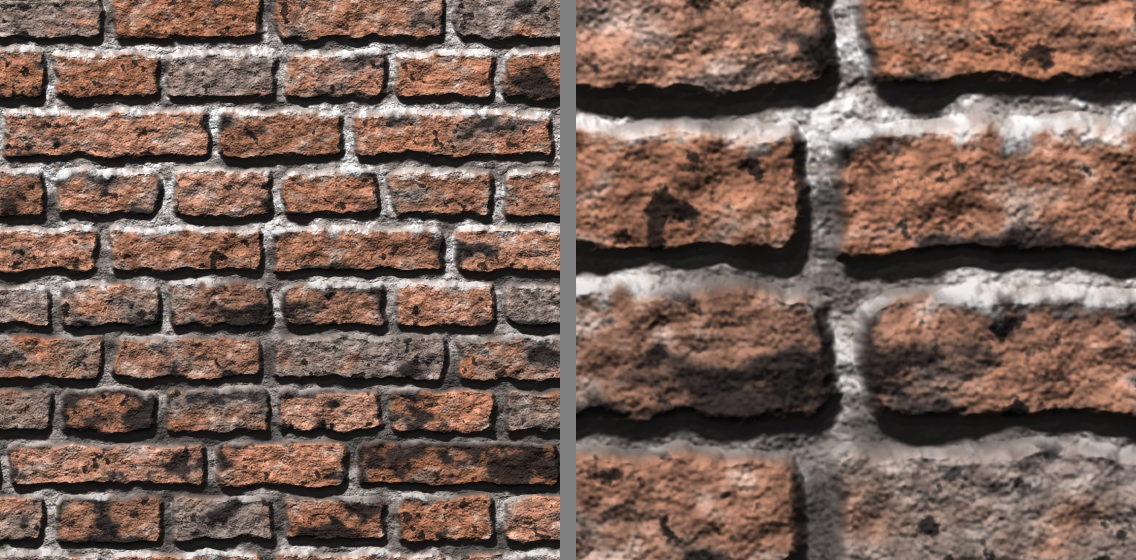
Left: the whole. Right: its middle third, enlarged.
Reproduce this texture procedurally as a Shadertoy shader.

```glsl
// Weathered brick wall: ten courses, alternating three long and five short bricks.
// Rounded-box distances shape each brick; periodic gradient noise roughens, stains
// and lights the relief, with a low sun casting shadows into limy mortar joints.

#define COURSES 10
#define JOINT_HALF 0.0058
#define CORNER 0.016
#define EDGE_WARP 0.012
#define BRICK_RISE 0.012
#define ROUGHNESS 0.0074
#define SHADOW_SHIFT vec2(0.003, 0.010)
#define SUN normalize(vec3(-0.30, -0.70, 0.70))
#define SOOT vec3(0.085, 0.077, 0.077)
#define ASH vec3(0.49, 0.45, 0.43)
#define DUST vec3(0.58, 0.54, 0.52)
#define LIME vec3(0.80, 0.80, 0.80)

const float TAU = 6.28318;

struct Brick {
    float dist;   // signed distance to the brick outline
    float lift;   // -1 at the lower edge, 1 at the upper edge
    vec2 id;      // course and place within the course
};

vec2 hash2(vec2 p) {
    vec3 q = fract(p.xyx * vec3(0.1031, 0.1030, 0.0973));
    q += dot(q, q.yzx + 33.33);
    return fract((q.xx + q.yz) * q.zy);
}

// Gradient noise that wraps after "period" cells
float gradientNoise(vec2 p, vec2 period, float seed) {
    vec2 cell = floor(p), f = p - cell;
    vec2 s = f * f * f * (f * (f * 6.0 - 15.0) + 10.0);
    vec4 corner;
    for (int i = 0; i < 4; i++) {
        vec2 o = vec2(i & 1, i >> 1);
        vec2 g = hash2(mod(cell + o, period) + seed) * 2.0 - 1.0;
        corner[i] = dot(g, f - o);
    }
    return mix(mix(corner.x, corner.y, s.x), mix(corner.z, corner.w, s.x), s.y);
}

float fbm(vec2 p, vec2 freq, float seed) {
    float sum = 0.0, amp = 1.0;
    for (int i = 0; i < 4; i++) {
        sum += amp * gradientNoise(p * freq, freq, seed);
        freq *= 2.0;
        amp *= 0.5;
        seed += 17.0;
    }
    return sum;
}

int bricksIn(int course) { return course % 2 == 0 ? 3 : 5; }

// Position of the k-th upright joint, continuing past both sides
float jointX(int course, int k) {
    int n = bricksIn(course), i = (k + n) % n;
    vec3 longJoints = course % 6 == 2 ? vec3(0.005, 0.387, 0.625) : vec3(0.189, 0.482, 0.801);
    float x = n == 5 ? 0.096 + 0.2 * float(i) : longJoints[i];
    return x + 0.014 * (hash2(vec2(course, i) + 5.0).x - 0.5) + float((k - i) / n);
}

Brick brickAt(vec2 p) {
    p += EDGE_WARP * vec2(fbm(p, vec2(17.0), 3.0), fbm(p, vec2(17.0), 71.0));
    // Courses drift gently from an even pitch
    float r = p.y * float(COURSES) - 0.38 + 0.1 * cos(TAU * (p.y + 0.06));
    float nearest = floor(r + 0.5), x = fract(p.x);
    int course = (int(nearest) + COURSES) % COURSES, n = bricksIn(course), place = 0;
    float left = 0.0, right = 1.0;
    for (int k = -1; k <= n; k++) {
        float a = jointX(course, k), b = jointX(course, k + 1);
        if (x >= a && x < b) { left = a; right = b; place = (k + n) % n; }
    }
    vec2 id = vec2(course, place);
    vec2 halfSize = 0.5 * vec2(right - left, 1.0 / float(COURSES)) - JOINT_HALF;
    halfSize -= 0.004 * hash2(id + 40.0);
    vec2 q = vec2(x - 0.5 * (left + right), (r - nearest) / float(COURSES));
    vec2 c = abs(q) - halfSize + CORNER;
    float dist = length(max(c, 0.0)) + min(max(c.x, c.y), 0.0) - CORNER;
    return Brick(dist, -q.y / halfSize.y, id);
}

float faceMask(float dist) { return 1.0 - smoothstep(-0.009, 0.003, dist); }

float relief(vec2 p) {
    float bumps = fbm(p, vec2(24.0, 32.0), 9.0) + 0.10 * gradientNoise(p * 288.0, vec2(288.0), 131.0);
    return BRICK_RISE * faceMask(brickAt(p).dist) + ROUGHNESS * bumps;
}

// Fired clay of each brick, greying in patches and dusted with mortar
vec3 brickColour(Brick b, float stain, float patches, float grain) {
    vec2 tone = hash2(b.id * 3.0 + 11.0), kind = hash2(b.id * 7.0 + 29.0);
    vec3 clay = mix(vec3(0.50, 0.37, 0.31), vec3(0.70, 0.52, 0.44), clamp(tone.x + 0.5 * patches, 0.0, 1.0));
    clay = mix(clay, vec3(0.67, 0.41, 0.28), 0.5 * tone.y);
    clay = mix(clay, ASH, 0.85 * smoothstep(0.45, 0.95, kind.x + 0.7 * stain));
    clay = mix(clay, DUST, 0.65 * smoothstep(0.0, 0.5, patches + 0.4 * grain));
    return clay * (1.0 + 0.5 * grain);
}

void mainImage(out vec4 fragColor, in vec2 fragCoord) {
    vec2 p = fragCoord / iResolution.xy;
    p.y = 1.0 - p.y;   // courses are counted downwards
    Brick b = brickAt(p);
    float face = faceMask(b.dist);
    float stain = fbm(p, vec2(9.0, 15.0), 23.0), patches = fbm(p, vec2(14.0, 22.0), 97.0);
    float grain = fbm(p, vec2(56.0), 57.0);
    float limy = 0.55 + 0.45 * sin(TAU * p.y);

    // Soot gathers along the edges and in the lower courses; small pits stay dark
    vec3 clay = brickColour(b, stain, patches, grain);
    float grime = stain + 0.22 * smoothstep(-0.02, 0.0, b.dist) + 0.35 * hash2(b.id + 83.0).x - 0.2 * limy;
    clay = mix(clay, SOOT * 1.5, 0.85 * smoothstep(0.16, 0.46, grime + 0.35 * grain));
    clay = mix(clay, SOOT, 0.8 * smoothstep(0.22, 0.45, 0.7 * grain - 0.6 * patches));

    // Mortar, whitest in the upper courses, with lime left on upper brick edges
    vec3 mortar = mix(vec3(0.30, 0.28, 0.27), DUST, smoothstep(-0.35, 0.25, stain + 0.4 * limy - 0.15));
    mortar = mix(mortar, LIME, limy * smoothstep(-0.1, 0.4, grain + stain));
    float rim = smoothstep(0.60, 0.95, b.lift + 0.4 * grain);
    float lime = rim * smoothstep(0.15, 0.65, limy + 0.8 * stain);
    vec3 colour = mix(mortar, mix(clay, LIME, 0.75 * lime), face);

    // Slope lighting and a cast shadow of uneven depth
    float e = 0.0014, h = relief(p);
    vec2 slope = (vec2(relief(p + vec2(e, 0.0)), relief(p + vec2(0.0, e))) - h) / e;
    float light = max(dot(normalize(vec3(-slope, 1.0)), SUN), 0.0) / SUN.z;
    vec2 shift = SHADOW_SHIFT * clamp(1.0 + 1.3 * patches, 0.4, 1.5);
    float shadow = faceMask(brickAt(p - shift).dist) * (1.0 - face);
    colour *= 0.15 + 0.87 * min(light, 1.4);
    colour = mix(colour, SOOT, 0.93 * smoothstep(0.1, 0.65, shadow));
    fragColor = vec4(clamp(colour, 0.0, 1.0), 1.0);
}
```
